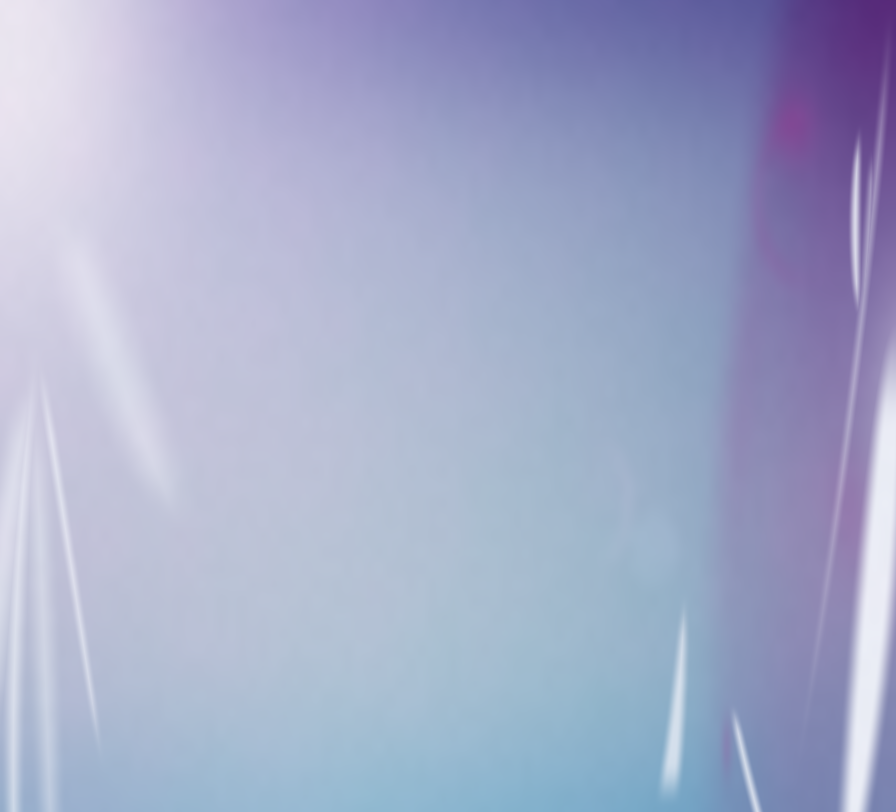
Give the GLSL for this background, as a Shadertoy shader.

```glsl
float hash(vec2 p) {
    return fract(sin(dot(p, vec2(127.1, 311.7))) * 4375.85);
}

float noise(vec2 p) {
    vec2 i = floor(p), f = fract(p);
    f = f * f * (3.0 - 2.0 * f);
    return mix(mix(hash(i), hash(i + vec2(1, 0)), f.x),
               mix(hash(i + vec2(0, 1)), hash(i + vec2(1, 1)), f.x), f.y);
}

// Four evenly spaced colours blended by normalised bell weights
vec3 ramp(vec3 a, vec3 b, vec3 c, vec3 d, float t) {
    vec4 offset = t * 3.0 - vec4(0, 1, 2, 3);
    vec4 w = exp(-1.7 * offset * offset);
    return (a * w.x + b * w.y + c * w.z + d * w.w) / (w.x + w.y + w.z + w.w);
}

float glow(vec2 p, vec2 centre, vec2 size) {
    vec2 d = (p - centre) / size;
    return exp(-dot(d, d));
}

// Bent sliver from tip to base; width holds half widths at tip, belly, base
float shard(vec2 p, vec2 tip, vec2 base, float bend, vec3 width, float soft) {
    float t = (p.y - tip.y) / (base.y - tip.y);
    float bow = 4.0 * t * (1.0 - t);
    float d = abs(p.x - mix(tip.x, base.x, t) - bend * bow);
    float w = max(mix(width.x, width.z, t) + width.y * bow, 0.0);
    soft = max(soft, 0.75 / iResolution.x);
    float ends = smoothstep(0.0, 0.22, t) * (1.0 - smoothstep(0.78, 1.0, t));
    return (1.0 - smoothstep(w - soft, w + soft, d)) * ends;
}

vec3 backdrop(vec2 p) {
    vec3 top = ramp(vec3(.92, .89, .94), vec3(.56, .52, .75),
                    vec3(.35, .36, .62), vec3(.31, .24, .54), p.x);
    vec3 upper = ramp(vec3(.83, .81, .90), vec3(.75, .75, .86),
                      vec3(.60, .67, .78), vec3(.43, .48, .67), p.x);
    vec3 lower = ramp(vec3(.75, .74, .83), vec3(.76, .78, .84),
                      vec3(.66, .76, .81), vec3(.50, .59, .73), p.x);
    vec3 bottom = ramp(vec3(.56, .65, .78), vec3(.58, .74, .83),
                       vec3(.45, .67, .79), vec3(.36, .54, .72), p.x);
    // Keep blue floor and violet ceiling narrow, the pale field wide
    float y = p.y;
    float height = y + 1.1 * y * pow(1.0 - y, 4.0) - 0.7 * y * y * y * (1.0 - y);
    return ramp(bottom, lower, upper, top, height);
}

void mainImage(out vec4 fragColor, in vec2 fragCoord) {
    vec2 p = fragCoord / iResolution.xy;
    vec3 col = backdrop(p);

    // Light pouring from the upper left
    col = mix(col, vec3(.96, .94, .96), 0.65 * glow(p, vec2(.01, .93), vec2(.14, .27)));

    // Violet veil, thin at its edge and denser toward the right
    float edge = 0.785 + 0.08 * p.y * p.y;
    float inside = smoothstep(edge - 0.02, edge + 0.035, p.x);
    float density = mix(0.42, 0.92, smoothstep(edge, edge + 0.13, p.x));
    vec3 veil = ramp(vec3(.45, .50, .68), vec3(.61, .55, .71),
                     vec3(.49, .42, .65), vec3(.31, .10, .43), p.y);
    col = mix(col, veil, density * inside);

    // Pink tints within the veil
    vec3 pink = vec3(.62, .22, .58);
    col = mix(col, pink, 0.42 * glow(p, vec2(.885, .845), vec2(.026, .05)));
    col = mix(col, pink, 0.17 * glow(p, vec2(.95, .37), vec2(.025, .08)));
    col = mix(col, pink, 0.11 * glow(vec2(p.x - edge, p.y), vec2(.02, .50), vec2(.022, .2)));
    float ring = length((p - vec2(.90, .755)) / vec2(.055, .10));
    col = mix(col, pink, 0.12 * glow(vec2(ring, p.x), vec2(1, .86), vec2(.18, .04)));
    col = mix(col, pink, 0.2 * glow(p, vec2(.811, .08), vec2(.006, .035)));

    // Faint lens ghosts
    float disc = length((p - vec2(.731, .325)) / vec2(.029, .052));
    col += 0.02 * (1.0 - smoothstep(0.5, 1.25, disc));
    float arc = length((p - vec2(.665, .38)) / vec2(.036, .07));
    col += vec3(.025, .012, .015) * glow(vec2(arc, p.x), vec2(1, .70), vec2(.26, .025));

    // Left slivers and slanted haze
    vec3 white = vec3(.93, .94, .97);
    float light = 0.48 * shard(p, vec2(.068, .75), vec2(.205, .34), -.006, vec3(.012, .014, .006), .024);
    light = max(light, 0.72 * shard(p, vec2(.042, .57), vec2(.115, .05), 0.0, vec3(.003, .001, .001), .005));
    light = max(light, 0.75 * shard(p, vec2(.043, .59), vec2(.022, -.20), -.016, vec3(.003, .003, .002), .009));
    light = max(light, 0.5 * shard(p, vec2(.037, .54), vec2(.062, -.20), .001, vec3(.004, .005, .002), .012));
    light = max(light, 0.6 * shard(p, vec2(.038, .55), vec2(-.02, .08), -.006, vec3(.003, .009, .008), .015));

    // Long bowed ray and its twin feather
    float ray = shard(p, vec2(.995, 1.0), vec2(.885, .02), .011, vec3(.003, .001, .001), .005);
    light = max(light, ray * mix(0.12, 0.42, smoothstep(0.1, 0.55, p.y)));
    light = max(light, 0.85 * shard(p, vec2(.960, .85), vec2(.959, .60), -.005, vec3(0, .004, 0), .0045));
    light = max(light, 0.5 * shard(p, vec2(.973, .82), vec2(.961, .60), .002, vec3(0, .003, 0), .005));

    // Broad blade at the right border
    light = max(light, 0.97 * shard(p, vec2(1.004, .66), vec2(.925, -.25), .008, vec3(.006, .018, -.006), .010));
    light = max(light, 0.38 * glow(p, vec2(1.01, .48), vec2(.035, .16)));

    // Small glints near the bottom
    light = max(light, 0.75 * shard(p, vec2(.764, .27), vec2(.744, .005), .003, vec3(0, .001, .010), .006));
    light = max(light, 0.8 * shard(p, vec2(.817, .135), vec2(.858, -.05), -.002, vec3(.002, .001, .003), .0045));
    col = mix(col, white, light);

    // Soft lilac and teal mottling
    float cloud = noise(p * vec2(24, 15)) - 0.5;
    float grain = noise(p * vec2(85, 50)) - 0.5;
    col += cloud * vec3(.016, -.002, .006) + 0.009 * grain;
    fragColor = vec4(clamp(col, 0.0, 1.0), 1.0);
}
```
